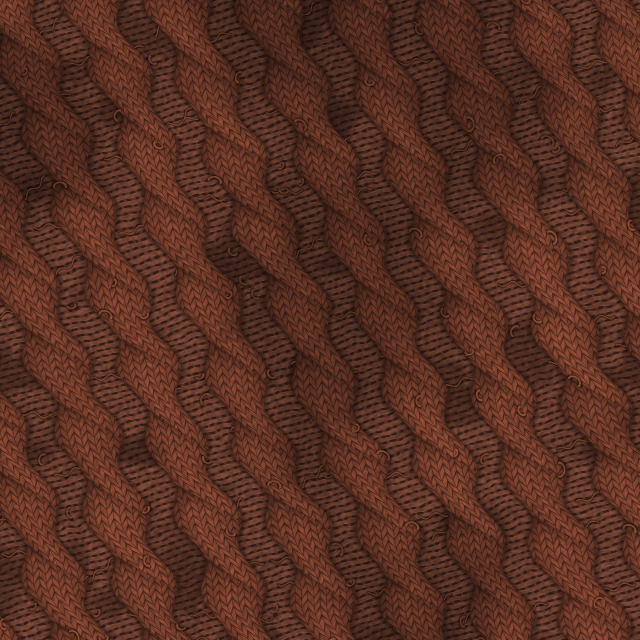
This texture is drawn by a WebGL 1 fragment shader. Its source:

```glsl
precision highp float;
uniform vec2 u_resolution;

const vec2 ACROSS = vec2(0.1406, 0.0120);   // step from cable to cable, y down
const vec2 DOWN = vec2(0.0456, 0.1183);     // step from twist to twist
const vec2 ORIGIN = vec2(0.181, 0.449);     // centre of one twist
const float HALF_WIDTH = 0.298;             // cable half width, in cable steps
const float SWAY = 0.086;                   // staircase swing of the cable sides
const float CREASE_SLOPE = 0.83;
const float CREASE_START = 0.82;
const float COLUMNS = 6.6;                  // stitch columns per cable step
const float ROWS = 9.0;                     // stitch rows per twist
const float LEG_RISE = 1.8;
const vec2 PURL = vec2(10.0, 12.0);         // ground stitches per lattice cell
const float PURL_TILT = 0.42;
const float WARP = 0.016;
const float FRAY_GRID = 13.5;
const float FRAY_WIDTH = 0.017;
const vec3 DEEP = vec3(0.135, 0.070, 0.050);
const vec3 RUST = vec3(0.510, 0.266, 0.190);
const vec3 GROUND = vec3(0.430, 0.250, 0.193);
const vec3 FRAY = vec3(0.560, 0.305, 0.195);
const float TAU = 6.28318;

float hash(vec2 p) {
  vec3 q = fract(p.xyx * 0.1031);
  q += dot(q, q.yzx + 33.33);
  return fract((q.x + q.y) * q.z);
}

float noise(vec2 p) {
  vec2 i = floor(p), f = fract(p);
  f = f * f * (3.0 - 2.0 * f);
  return mix(mix(hash(i), hash(i + vec2(1, 0)), f.x),
             mix(hash(i + vec2(0, 1)), hash(i + vec2(1, 1)), f.x), f.y);
}

float fbm(vec2 p) {
  float sum = 0.0, gain = 0.55;
  for (int i = 0; i < 4; i++) {
    sum += gain * noise(p);
    p = p * 2.03 + 11.7;
    gain *= 0.5;
  }
  return sum;
}

// Lattice coordinates: x counts cables, y counts twists
vec2 toLattice(vec2 p) {
  float det = ACROSS.x * DOWN.y - ACROSS.y * DOWN.x;
  return vec2(p.x * DOWN.y - p.y * DOWN.x, ACROSS.x * p.y - ACROSS.y * p.x) / det;
}

// V stitches: plump legs, thin slits deepest between columns, fine ply lines
float knit(float column, float row) {
  float side = abs(fract(column) - 0.5);
  float along = row + LEG_RISE * side;
  float k = fract(along);
  float leg = smoothstep(0.0, 0.26, k) * smoothstep(1.0, 0.8, k) * (0.82 + 0.18 * sin(k * 3.14));
  float slit = mix(0.62, 1.0, smoothstep(0.1, 0.4, side));
  float gap = smoothstep(0.0, 0.08, side) * smoothstep(0.5, 0.41, side);
  float ply = noise(vec2(along * 4.0, column * 4.0));
  return (1.0 - slit * (1.0 - leg)) * mix(0.42, 1.0, gap) * (0.78 + 0.4 * ply);
}

// Ridges split by crisp slits that deepen into staggered holes
float purl(vec2 st) {
  float row = (st.y + PURL_TILT * st.x) * PURL.y + 0.4 * noise(st * 8.0);
  float stagger = 0.5 * mod(floor(row + 0.5), 2.0);
  float bar = abs(fract(st.x * PURL.x + stagger + 0.5 * noise(st * 14.0)) - 0.5);
  float slit = smoothstep(0.24, 0.4, abs(fract(row) - 0.5));
  float hole = smoothstep(0.36, 0.2, bar);
  float fibre = noise(vec2(st.x * 24.0, row * 4.0));
  return (1.0 - slit * (0.48 + 0.52 * hole)) * (0.7 + 0.5 * fibre);
}

// Distances to loose curls (x) and wavy strands (y)
vec2 frays(vec2 p) {
  vec2 nearest = vec2(1.0);
  for (int j = -1; j <= 1; j++) for (int i = -1; i <= 1; i++) {
    vec2 cell = floor(p) + vec2(i, j);
    float kind = hash(cell + 3.1), spin = hash(cell + 9.7);
    vec2 l = p - cell - vec2(hash(cell + 21.3), hash(cell + 37.9));
    float turn = kind < 0.35 ? spin * TAU : spin - 0.8;
    l = vec2(cos(turn) * l.x + sin(turn) * l.y, cos(turn) * l.y - sin(turn) * l.x);
    float curl = abs(length(l * vec2(1.0, 0.75)) - 0.05 - 0.06 * spin);
    curl += 0.3 * smoothstep(1.7, 2.3, abs(atan(l.y, l.x)));
    float strand = abs(l.y - 0.05 * sin(l.x * 15.0 + spin * TAU)) + max(abs(l.x) - 0.32, 0.0);
    if (kind < 0.35) nearest.x = min(nearest.x, curl);
    else if (kind < 0.95) nearest.y = min(nearest.y, strand);
  }
  return nearest;
}

void main() {
  vec2 p = gl_FragCoord.xy / u_resolution.y;
  p.y = 1.0 - p.y;
  float pixel = 1.0 / u_resolution.y;
  vec2 warp = vec2(noise(p * 6.0), noise(p * 6.0 + 17.0)) - 0.5;
  vec2 st = toLattice(p + WARP * warp - ORIGIN);
  float cable = floor(st.x + 0.5), x = st.x - cable, t = st.y;

  // Cable outline: two staircase sides out of step
  float left = -HALF_WIDTH + SWAY * sin(TAU * (t - 0.40));
  float right = HALF_WIDTH + SWAY * sin(TAU * (t - 0.70));
  float halfWidth = 0.5 * (right - left);
  float middle = 0.5 * (left + right);
  float u = (x - middle) / halfWidth;
  float edge = (abs(u) - 1.0) * halfWidth + 0.026 * (noise(p * 120.0) - 0.5);
  float soft = 0.004 + pixel / ACROSS.x;
  float onCable = smoothstep(soft, -soft, edge);

  // Twisted strands, each tucked below the one before
  float twist = t - CREASE_SLOPE * x - CREASE_START;
  float f = fract(twist);
  float tint = 0.94 + 0.12 * hash(vec2(cable, floor(twist)) + 50.0);
  float crease = max(exp(-10.0 * f), smoothstep(0.95, 1.0, f)) * mix(1.0, 0.4, smoothstep(-0.5, 0.8, u));
  float stitch = knit((x - middle) * COLUMNS - 0.6 * (f - 0.5), ROWS * (t + 0.25 * x));
  float bulge = 0.5 + 0.5 * sqrt(max(1.0 - u * u, 0.0)) + 0.04 * u;
  float lit = bulge * (0.3 + 0.7 * stitch) * (1.0 - 0.5 * crease) * tint;
  vec3 rope = mix(DEEP, RUST, lit);

  // Ground in the shadow of the cables, deeper in scattered pockets
  float pocket = smoothstep(0.58, 0.85, noise(p * 17.0 + 5.0));
  float shade = mix(0.42, 1.0, smoothstep(-0.01, 0.08, edge)) * (1.0 - 0.4 * pocket);
  vec3 color = mix(mix(DEEP, GROUND, (0.18 + 0.82 * purl(st)) * shade), rope, onCable);

  // Frayed yarn; long strands stay between the cables
  vec2 loose = frays(p * FRAY_GRID);
  loose.y += 0.2 * smoothstep(0.3, 1.0, onCable);
  float fray = min(loose.x, loose.y);
  float blur = 0.003 + pixel * FRAY_GRID * 0.5;
  color *= 1.0 - 0.48 * smoothstep(0.065, 0.015, fray);
  color = mix(color, FRAY * (0.84 + 0.16 * onCable), 0.9 * smoothstep(FRAY_WIDTH + blur, FRAY_WIDTH - blur, fray));

  // Worn dark patches and fibre grain
  float wear = smoothstep(0.22, 0.68, fbm(p * 4.2 + 4.0) + 0.3 * (p.y - 0.5));
  color *= mix(0.76, 1.06, wear) * (0.9 + 0.2 * noise(p * 240.0));
  gl_FragColor = vec4(color, 1.0);
}
```
